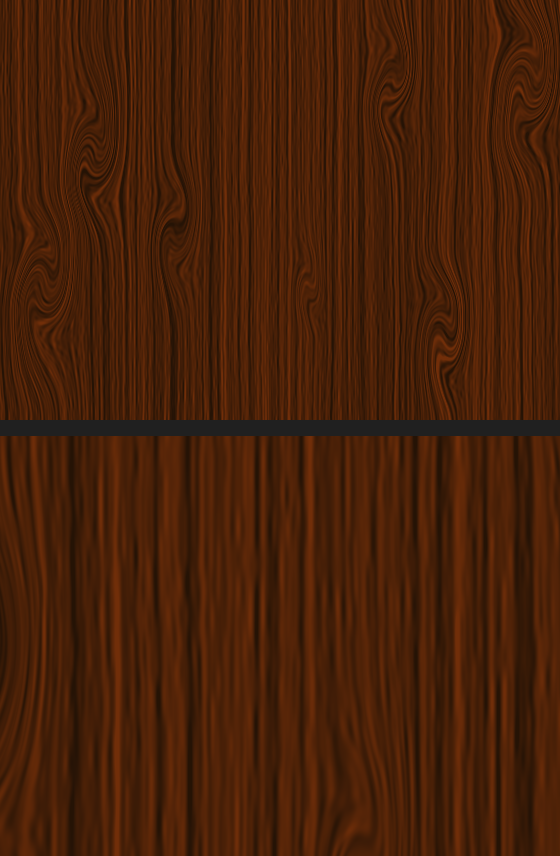
Top: the whole. Bottom: its middle third, enlarged.
Give the GLSL for this texture, as a WebGL 2 fragment shader.

```glsl
#version 300 es
precision highp float;

uniform vec2 u_resolution;
out vec4 fragColor;

float hash(vec2 p) {
    vec3 h = fract(p.xyx * vec3(0.1031, 0.1030, 0.0973));
    h += dot(h, h.yzx + 33.33);
    return fract((h.x + h.y) * h.z);
}

float noise(vec2 p) {
    vec2 cell = floor(p);
    vec2 f = fract(p);
    f = f * f * (3.0 - 2.0 * f);
    float low = mix(hash(cell), hash(cell + vec2(1, 0)), f.x);
    float high = mix(hash(cell + vec2(0, 1)), hash(cell + vec2(1, 1)), f.x);
    return mix(low, high, f.y);
}

// Random slope of one grain column, drifting along it at its own phase
float columnSlope(float column, float y) {
    y += 37.0 * hash(vec2(column, 7.0));
    float row = floor(y);
    float blend = smoothstep(0.0, 1.0, y - row);
    float slope = mix(hash(vec2(column, row)), hash(vec2(column, row + 1.0)), blend);
    return 2.0 * slope - 1.0;
}

// Gradient noise across the grain, faded where it gets finer than a pixel
float streak(vec2 p, vec2 frequency, float seed) {
    vec2 q = p * frequency + seed * vec2(217.3, 9.7) + 40.0;
    float footprint = length(vec2(dFdx(q.x), dFdy(q.x)));
    float column = floor(q.x);
    float f = q.x - column;
    float left = columnSlope(column, q.y) * f;
    float right = columnSlope(column + 1.0, q.y) * (f - 1.0);
    float fade = 1.0 - smoothstep(0.8, 2.0, footprint);
    return mix(left, right, f * f * (3.0 - 2.0 * f)) * fade;
}

// Bends the straight grain around scattered elliptical knots
vec2 warpGrain(vec2 p, float aspect) {
    vec2 q = p;
    for (int i = 0; i < 7; i++) {
        float k = float(i);
        float across = fract(0.08 + 0.618 * k);
        float edge = abs(across - 0.5) * 2.0;
        vec2 center = vec2(across * aspect,
                           0.32 + 0.4 * mod(k, 2.0) + 0.12 * sin(0.8 * k));
        float width = 0.024 + 0.042 * edge;
        vec2 size = width * vec2(1.0, 2.6 - 0.6 * edge);

        // Loose waves along the column above and below the knot
        float dx = (p.x - center.x) / (1.4 * width);
        float dy = (p.y - center.y) / (6.0 * width);
        float wave = noise(vec2(p.x * 4.0, p.y * 8.0) + k * 5.3) - 0.5;
        q.x += 0.75 * width * wave * exp(-dx * dx - dy * dy);

        // Twist at the heart of the knot
        vec2 d = (q - center) / size;
        float angle = (1.7 + edge) * exp(-dot(d, d));
        float c = cos(angle), s = sin(angle);
        q = center + size * vec2(c * d.x - s * d.y, s * d.x + c * d.y);
    }
    return q;
}

void main() {
    vec2 p = gl_FragCoord.xy / u_resolution.y;
    vec2 grain = warpGrain(p, u_resolution.x / u_resolution.y);
    grain.x += 0.004 * noise(grain * vec2(14.0, 5.0));

    // Broad shading, growth bands, long fine lines and short fibres
    float tone = 0.7 * (noise(grain * vec2(9.0, 0.6)) - 0.5);
    tone += 1.3 * streak(grain, vec2(32.0, 0.5), 1.0);
    tone += 2.8 * streak(grain, vec2(65.0, 0.7), 2.0);
    tone += 4.4 * streak(grain, vec2(118.0, 1.0), 3.0);
    tone += 4.2 * streak(grain, vec2(190.0, 2.5), 4.0);
    tone += 3.2 * streak(grain, vec2(205.0, 40.0), 5.0);
    tone = clamp(tone, -2.2, 2.5);

    // Dark walnut to reddish orange
    vec3 color = vec3(0.284, 0.124, 0.028) + tone * vec3(0.064, 0.023, 0.003);
    fragColor = vec4(color, 1.0);
}
```
